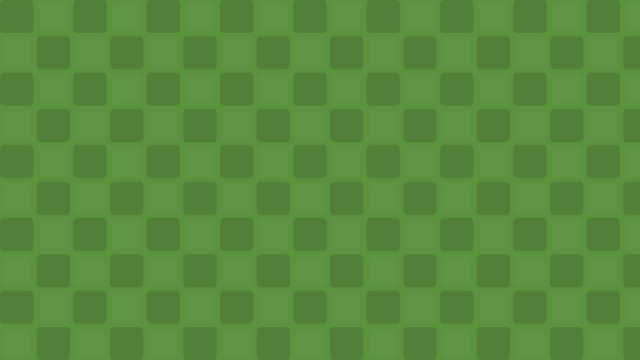
This pattern is drawn by a WebGL 2 fragment shader. Its source:

```glsl
#version 300 es
precision highp float;

uniform vec2 u_resolution;
out vec4 fragColor;

// Signed distance to a box with rounded corners
float roundedBox(vec2 p, float halfSize, float radius) {
    vec2 d = abs(p) - halfSize + radius;
    return length(max(d, 0.0)) + min(max(d.x, d.y), 0.0) - radius;
}

void main() {
    vec2 uv = gl_FragCoord.xy / u_resolution;
    uv.y = 1.0 - uv.y;

    // Tiles are 40 units wide with gaps of 4, counted from the top left
    vec2 pos = uv * vec2(768.0, 436.0) + 2.0;
    vec2 cell = floor(pos / 44.0);
    vec2 local = pos - (cell + 0.5) * 44.0;
    float pixel = 436.0 / u_resolution.y;

    vec3 grout = vec3(0.357, 0.571, 0.238);
    vec3 darkTile = vec3(0.323, 0.502, 0.220);
    vec3 lightTile = vec3(0.373, 0.584, 0.267);

    // Checkerboard: crisp dark tiles, light tiles with a faint rim
    float dist = roundedBox(local, 20.0, 5.0);
    float cover = 1.0 - smoothstep(-0.5 * pixel, 0.5 * pixel, dist);
    float core = 1.0 - smoothstep(-4.0 - 0.5 * pixel, -4.0 + 0.5 * pixel, dist);
    bool isDark = mod(cell.x + cell.y, 2.0) < 0.5;

    vec3 color = isDark
        ? mix(grout, darkTile, cover)
        : mix(grout, lightTile, 0.45 * cover + 0.55 * core);

    fragColor = vec4(color, 1.0);
}
```
